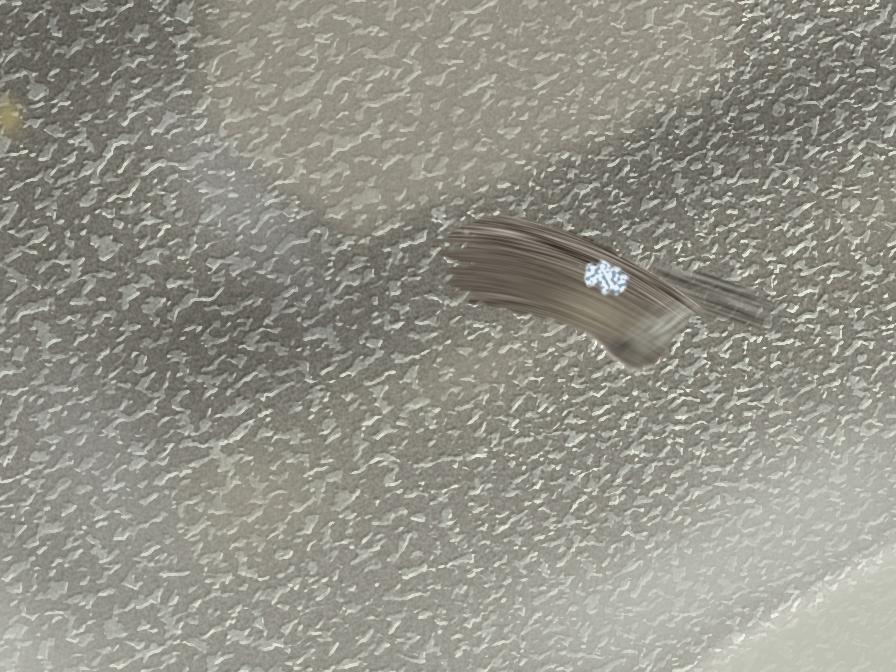
Reproduce this texture procedurally as a Shadertoy shader.

```glsl
// A dusty, flaking pane of glass with patchy reflections and one wiped smear.
#define FLAKE_FREQ vec2(36.0, 58.0)
#define FLAKE_TILT 0.42
#define FLAKE_LEVEL 0.0
#define CREST_WIDTH 0.0045
#define CREST_GAIN 0.95
#define GRAIN_GAIN 0.13
#define HAZE_BASE 0.22
#define GROUND vec3(0.43, 0.41, 0.375)
#define FLAKE vec3(0.64, 0.645, 0.61)
#define CREST vec3(0.94, 0.95, 0.89)
#define PALE_HAZE vec3(0.79, 0.80, 0.76)

vec2 hashGradient(vec2 cell) {
    vec3 h = fract(cell.xyx * vec3(0.1031, 0.1030, 0.0973));
    h += dot(h, h.yzx + 33.33);
    float angle = 6.2832 * fract((h.x + h.y) * h.z);
    return vec2(cos(angle), sin(angle));
}

float gradientNoise(vec2 p) {
    vec2 i = floor(p), f = p - i;
    vec2 u = f * f * f * (f * (f * 6.0 - 15.0) + 10.0);
    float a = dot(hashGradient(i), f);
    float b = dot(hashGradient(i + vec2(1, 0)), f - vec2(1, 0));
    float c = dot(hashGradient(i + vec2(0, 1)), f - vec2(0, 1));
    float d = dot(hashGradient(i + vec2(1, 1)), f - vec2(1, 1));
    return mix(mix(a, b, u.x), mix(c, d, u.x), u.y);
}

vec2 turn(vec2 p, float angle) {
    float c = cos(angle), s = sin(angle);
    return vec2(c * p.x + s * p.y, c * p.y - s * p.x);
}

float blob(vec2 p, vec2 center, vec2 radius, float angle) {
    vec2 q = turn(p - center, angle) / radius;
    return exp(-dot(q, q));
}

// Flake coverage: coarse on the left, finer on the right
float flakeMask(vec2 p) {
    vec2 q = turn(p, FLAKE_TILT) * FLAKE_FREQ;
    q += 0.4 * gradientNoise(q * 0.7 + 9.0);
    float coarse = gradientNoise(q) + 0.55 * gradientNoise(q * 2.3 + 5.0);
    float fine = gradientNoise(q * 1.4 + 31.0) + 0.55 * gradientNoise(q * 3.1);
    float h = mix(coarse, fine, smoothstep(0.45, 0.95, p.x - 0.2 * p.y + 0.1));
    return smoothstep(FLAKE_LEVEL, FLAKE_LEVEL + 0.3, h);
}

vec3 dustyGlass(vec2 p) {
    vec2 down = CREST_WIDTH * vec2(0.45, -0.9);
    float flake = flakeMask(p), below = flakeMask(p + down);
    float broken = smoothstep(-0.25, 0.3, gradientNoise(p * 42.0 + 17.0));
    float crest = smoothstep(0.12, 0.65, flake - below) * mix(0.3, 1.0, broken);
    float shade = clamp(below - flake, 0.0, 1.0);
    float patchy = 0.75 + 0.6 * gradientNoise(p * 13.0);
    vec3 col = mix(GROUND, FLAKE, flake * patchy);
    col = mix(col, CREST, crest * CREST_GAIN) - 0.09 * shade;
    float grain = gradientNoise(p * 210.0) + 0.8 * gradientNoise(turn(p, FLAKE_TILT) * vec2(80, 150));
    return col + GRAIN_GAIN * grain;
}

// Broad reflections lying over the dust
vec3 reflections(vec3 col, vec2 p) {
    vec2 w = p + 0.03 * vec2(gradientNoise(p * 7.0), gradientNoise(p * 7.0 + 20.0));
    float rightSide = w.y - 0.627 - 0.451 * (w.x - 0.538);
    float leftSide = w.y - 0.627 + 0.765 * (w.x - 0.538);
    float window = smoothstep(-0.03, 0.05, min(rightSide, leftSide));
    window *= smoothstep(0.26, 0.36, w.x) * smoothstep(1.13, 1.05, w.x);
    float dark = blob(w, vec2(0.10, 0.95), vec2(0.26, 0.14), 0.2)
        + blob(w, vec2(0.38, 0.52), vec2(0.30, 0.12), 0.35)
        + 0.85 * blob(w, vec2(1.1, 0.80), vec2(0.34, 0.08), 0.43)
        + 0.6 * blob(w, vec2(0.06, 0.66), vec2(0.14, 0.16), 0.0)
        + 0.4 * blob(w, vec2(0.08, 0.15), vec2(0.12, 0.05), -0.5);
    col = mix(col, PALE_HAZE, HAZE_BASE + 0.22 * smoothstep(0.55, 0.0, p.y));
    col *= 1.0 - 0.21 * min(dark, 1.0);
    col = mix(col, vec3(0.67, 0.645, 0.585), 0.5 * window);
    float warm = blob(w, vec2(0.71, 0.45), vec2(0.15, 0.05), 0.4)
        + blob(w, vec2(0.38, 0.25), vec2(0.12, 0.07), 0.3)
        + 0.6 * blob(w, vec2(1.31, 0.68), vec2(0.09, 0.05), 0.4);
    col = mix(col, vec3(0.65, 0.63, 0.56), 0.45 * min(warm, 1.0));
    float cool = blob(w, vec2(0.35, 0.70), vec2(0.17, 0.06), -0.85)
        + 0.8 * blob(w, vec2(0.14, 0.32), vec2(0.20, 0.10), -1.0);
    col = mix(col, vec3(0.66, 0.675, 0.665), 0.42 * min(cool, 1.0));
    float pale = blob(w, vec2(1.22, 0.24), vec2(0.26, 0.13), 0.5)
        + 0.75 * blob(w, vec2(0.92, 0.08), vec2(0.24, 0.12), 0.3)
        + 0.8 * blob(w, vec2(0.0, 0.03), vec2(0.18, 0.12), -0.5);
    col = mix(col, PALE_HAZE, 0.65 * min(pale, 1.0));
    // Smooth frame and its bright rim in the lower right corner
    float rim = p.y - 0.01 - 0.594 * (p.x - 1.04);
    col = mix(col, vec3(0.78, 0.785, 0.74), 0.85 * smoothstep(0.01, -0.03, rim));
    col += 0.11 * exp(-pow(rim / 0.018, 2.0)) * smoothstep(0.95, 1.1, p.x);
    return mix(col, vec3(0.73, 0.67, 0.43), 0.6 * blob(p, vec2(0.012, 0.826), vec2(0.02, 0.025), 0.0));
}

vec3 wipedSmear(vec3 col, vec2 p) {
    // Trailing streaks to the right
    vec2 q = turn(p - vec2(1.06, 0.56), -0.33);
    float tail = smoothstep(1.15, 0.65, length(q / vec2(0.105, 0.036)) + 0.5 * gradientNoise(q * vec2(12, 110)));
    float tailStreak = gradientNoise(q * vec2(9, 170));
    col = mix(col, vec3(0.42, 0.41, 0.375) + 0.35 * tailStreak, 0.8 * tail);
    // Curved body between an upper and a lower edge
    float t = (p.x - 0.66) / 0.39, s = max(t, 0.0);
    float top = 0.69 - 0.15 * t * t - 0.055 * exp(-12.0 * s);
    float bottom = 0.56 - 0.09 * t - 0.045 * exp(-pow((t - 0.72) / 0.13, 2.0))
        + 0.07 * smoothstep(0.8, 1.0, t);
    float ragged = 0.007 * gradientNoise(p * 70.0);
    float body = smoothstep(-0.004, 0.005, min(top - p.y, p.y - bottom) + ragged);
    body *= smoothstep(-0.02, 0.08, t + 0.2 * gradientNoise(p * vec2(25, 75))) * smoothstep(1.03, 0.97, t);
    float depth = 0.69 - 0.15 * t * t - p.y;
    float streak = gradientNoise(vec2(t * 3.0, depth * 160.0)) + 0.8 * gradientNoise(vec2(t * 6.0, depth * 330.0));
    vec3 wiped = mix(vec3(0.36, 0.33, 0.29), vec3(0.53, 0.50, 0.43), blob(p, vec2(0.89, 0.535), vec2(0.07, 0.035), -0.3));
    float streaky = 0.2 + 0.8 * smoothstep(0.08, 0.02, depth) + 0.4 * blob(p, vec2(0.74, 0.54), vec2(0.08, 0.03), -0.2);
    wiped += (0.36 * streak + 0.08) * streaky;
    float lump = blob(p, vec2(0.99, 0.513), vec2(0.065, 0.027), 0.45);
    wiped = mix(wiped, vec3(0.70, 0.70, 0.66) + 0.3 * gradientNoise(turn(p, 0.6) * vec2(30, 130)), 0.85 * lump);
    wiped *= 1.0 - 0.3 * blob(p, vec2(0.93, 0.485), vec2(0.022, 0.012), 0.3);
    col = mix(col, wiped, 0.97 * body);
    float lip = exp(-pow((p.y - bottom) / 0.006, 2.0)) * smoothstep(0.5, 0.6, t) * smoothstep(0.9, 0.72, t);
    col += 0.2 * lip;
    // Speckled bluish glint
    vec2 g = turn(p - vec2(0.902, 0.587), -0.3);
    float glint = smoothstep(1.1, 0.7, length(g / vec2(0.036, 0.022)) + 0.6 * gradientNoise(g * 65.0));
    float speck = smoothstep(-0.35, 0.15, gradientNoise(g * 150.0 + 4.0));
    return mix(col, mix(vec3(0.55, 0.62, 0.69), vec3(0.90, 0.95, 0.98), speck), glint);
}

void mainImage(out vec4 fragColor, in vec2 fragCoord) {
    vec2 p = fragCoord / iResolution.y;
    vec3 col = wipedSmear(reflections(dustyGlass(p), p), p);
    fragColor = vec4(clamp(col, 0.0, 1.0), 1.0);
}
```
